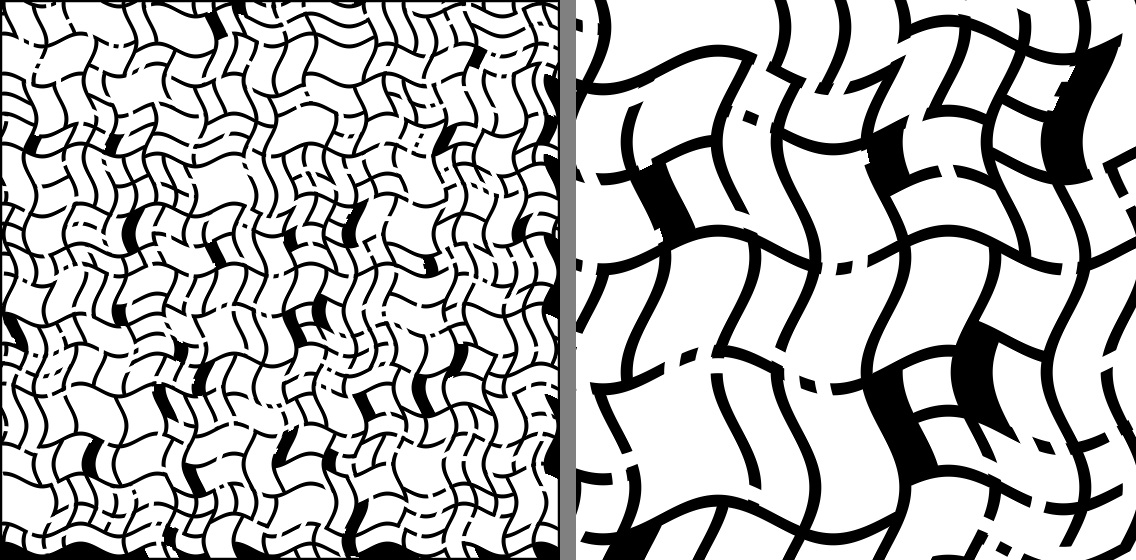
Left, the full canvas; right, a detail of the centre.
Write a WebGL 1 fragment shader that draws this pattern.

```glsl
precision highp float;
// Wavy floor plan of packed rooms: black walls with door gaps and filled slots.

uniform vec2 u_resolution;

const float UNITS = 56.0;       // grid units across the canvas
const float PITCH = 4.0;        // average block size in units
const float HALF_WALL = 0.2;    // in units
const float HALF_DOOR = 0.25;   // in units
const float WAVES = 7.3;        // ripples across the canvas
const float WAVE_HEIGHT = 0.0115;
const float FRAME = 0.004;
const float TAU = 6.2831853;

float hash(vec2 p, float salt) {
  vec3 q = fract(vec3(p.xyx) * 0.1031 + salt * 0.137);
  q += dot(q, q.yzx + 33.33);
  return fract((q.x + q.y) * q.z);
}

// Soft coverage of a signed depth, one pixel wide.
float coverage(float depth, float pixel) {
  return clamp(depth / pixel + 0.5, 0.0, 1.0);
}

// Bends straight grid lines into ripples along both axes.
vec2 ripple(vec2 p) {
  float sideways = cos(TAU * WAVES * (0.993 - p.y));
  float upward = cos(TAU * WAVES * (p.x - 0.007));
  return p + WAVE_HEIGHT * vec2(sideways, -upward);
}

// Lattice corner shifted by a whole unit or left in place.
vec2 corner(vec2 id) {
  return id * PITCH + floor(hash(id, 1.0) * 3.0) - 1.0;
}

// Block as (left, bottom, right, top); alternate blocks swap their corner roles.
vec4 blockBounds(vec2 id) {
  vec2 lowerLeft = corner(id);
  vec2 lowerRight = corner(id + vec2(1.0, 0.0));
  vec2 upperLeft = corner(id + vec2(0.0, 1.0));
  vec2 upperRight = corner(id + 1.0);
  if (mod(id.x + id.y, 2.0) < 0.5)
    return vec4(lowerLeft.x, lowerRight.y, upperRight.x, upperLeft.y);
  return vec4(upperLeft.x, lowerLeft.y, lowerRight.x, upperRight.y);
}

bool inside(vec2 p, vec4 box) {
  return all(greaterThanEqual(p, box.xy)) && all(lessThan(p, box.zw));
}

// Halves a long block, keeping the part that holds p.
vec4 splitRoom(vec2 p, vec4 box, vec2 id) {
  vec2 size = box.zw - box.xy;
  vec2 middle = box.xy + floor(size * 0.5);
  if (size.x > 3.5 && hash(id, 2.0) < 0.5) {
    if (p.x < middle.x) box.z = middle.x;
    else box.x = middle.x;
  }
  if (size.y > 3.5 && hash(id, 3.0) < 0.45) {
    if (p.y < middle.y) box.w = middle.y;
    else box.y = middle.y;
  }
  return box;
}

// A wall on one grid line, opened by doors at random unit centers.
float wall(float across, float line, float along, float doorChance, float pixel) {
  float body = coverage(HALF_WALL - abs(across - line), pixel);
  float hasDoor = step(hash(vec2(line, floor(along)), doorChance), doorChance);
  float door = coverage(HALF_DOOR - abs(fract(along) - 0.5), pixel);
  return body * (1.0 - hasDoor * door);
}

float roomWalls(vec2 p, vec4 box, float pixel) {
  float upright = max(wall(p.x, box.x, p.y, 0.15, pixel),
                      wall(p.x, box.z, p.y, 0.15, pixel));
  float level = max(wall(p.y, box.y, p.x, 0.24, pixel),
                    wall(p.y, box.w, p.x, 0.24, pixel));
  return max(upright, level);
}

// One-unit solid slot along the left side of some rooms.
float filledSlot(vec2 p, vec4 box, float pixel) {
  vec2 size = box.zw - box.xy;
  float chosen = step(hash(box.xy, 5.0), 0.17);
  chosen *= step(2.5, size.x) * step(size.y, 4.5);
  return chosen * coverage(box.x + 1.2 - p.x, pixel);
}

// Leftover solid runs along the right and bottom sides.
float edgeSlots(vec2 p, float pixel) {
  float right = step(hash(vec2(floor(p.y / 4.0), 7.0), 6.0), 0.3);
  float bottom = step(hash(vec2(floor(p.x / 3.0), 9.0), 7.0), 0.4);
  return max(right * coverage(p.x - UNITS + 1.0, pixel),
             bottom * coverage(1.2 - p.y, pixel));
}

void main() {
  vec2 uv = gl_FragCoord.xy / u_resolution;
  float pixel = 1.0 / min(u_resolution.x, u_resolution.y);
  vec2 p = ripple(uv) * UNITS;
  float unitPixel = pixel * UNITS;

  float ink = edgeSlots(p, unitPixel);
  vec2 home = floor(p / PITCH);
  for (int j = -1; j <= 1; j++) {
    for (int i = -1; i <= 1; i++) {
      vec2 id = home + vec2(float(i), float(j));
      vec4 block = blockBounds(id);
      if (inside(p, block)) {
        vec4 room = splitRoom(p, block, id);
        ink = max(ink, roomWalls(p, room, unitPixel));
        ink = max(ink, filledSlot(p, room, unitPixel));
      }
    }
  }

  // Straight outer frame.
  vec2 margin = min(uv, 1.0 - uv);
  ink = max(ink, coverage(FRAME - min(margin.x, margin.y), pixel));
  gl_FragColor = vec4(vec3(1.0 - ink), 1.0);
}
```
